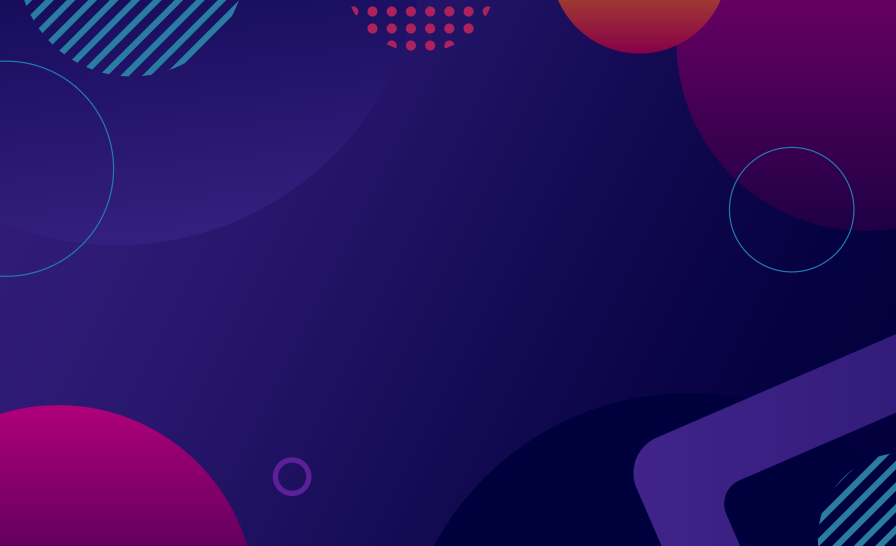
Give the GLSL for this background, as a WebGL 1 fragment shader.

```glsl
precision highp float;
// Indigo abstract background: gradient discs, thin rings, hatching, dots and a tilted rounded frame.
uniform vec2 u_resolution;

// Antialiased coverage of a signed distance, one pixel wide
float cover(float d) {
  return clamp(0.5 - d * u_resolution.y, 0.0, 1.0);
}

float disc(vec2 p, vec2 center, float radius) {
  return length(p - center) - radius;
}

float ring(vec2 p, vec2 center, float radius, float halfWidth) {
  return abs(disc(p, center, radius)) - halfWidth;
}

// Rising diagonal bars
float stripes(vec2 p, float phase) {
  float u = mod(p.x - p.y + 1.0 - phase + 0.01975, 0.0395) - 0.01975;
  return abs(u) * 0.707 - 0.0056;
}

float dots(vec2 p) {
  vec2 cell = vec2(0.0352, 0.0312);
  vec2 q = mod(p - vec2(0.647, 0.979) + 0.5 * cell, cell) - 0.5 * cell;
  return length(q) - 0.0092;
}

// Quadrant q.x > 0, q.y > 0 with a rounded corner
float roundedCorner(vec2 q, float radius) {
  vec2 v = radius - q;
  return length(max(v, 0.0)) + min(max(v.x, v.y), 0.0) - radius;
}

void main() {
  vec2 p = gl_FragCoord.xy / u_resolution.y;
  vec3 teal = vec3(0.16, 0.49, 0.64);
  vec3 lineBlue = vec3(0.13, 0.48, 0.70);

  // Diagonal backdrop
  float slope = p.x + 0.5 * (1.0 - p.y);
  vec3 color = mix(vec3(0.19, 0.11, 0.47), vec3(0.01, 0.0, 0.24), smoothstep(0.0, 1.0, 0.5 + (clamp((slope - 0.25) / 1.67, 0.0, 1.0) - 0.5) * 0.85));

  // Large discs
  vec3 violet = mix(vec3(0.20, 0.12, 0.49), vec3(0.09, 0.05, 0.36), clamp((p.y - 0.55 - 0.1 * p.x) / 0.45, 0.0, 1.0));
  color = mix(color, violet, cover(disc(p, vec2(0.214, 1.113), 0.562)));

  vec3 plum = mix(vec3(0.12, 0.0, 0.27), vec3(0.40, 0.0, 0.38), clamp((p.y - 0.577) / 0.423, 0.0, 1.0));
  color = mix(color, plum, cover(disc(p, vec2(1.585, 0.923), 0.346)));

  vec3 magenta = mix(vec3(0.39, 0.0, 0.37), vec3(0.69, 0.0, 0.48), clamp(p.y / 0.258, 0.0, 1.0));
  color = mix(color, magenta, cover(disc(p, vec2(0.107, -0.103), 0.361)));

  vec3 ember = mix(vec3(0.53, 0.0, 0.28), vec3(0.62, 0.22, 0.20), clamp((p.y - 0.902) / 0.098, 0.0, 1.0));
  color = mix(color, ember, cover(disc(p, vec2(1.171, 1.064), 0.162)));

  color = mix(color, vec3(0.0, 0.0, 0.24), cover(disc(p, vec2(1.261, -0.248), 0.528)));

  // Tilted frame, in axes running along its two sides
  vec2 fromCorner = p - vec2(1.138, 0.1705);
  vec2 q = vec2(dot(fromCorner, vec2(0.918, 0.397)), dot(fromCorner, vec2(0.397, -0.918)));
  float frame = max(roundedCorner(q, 0.0705), -roundedCorner(q - 0.132, 0.047));
  vec3 frameColor = mix(vec3(0.25, 0.14, 0.54), vec3(0.20, 0.11, 0.48), clamp((p.x - 1.16) / 0.48, 0.0, 1.0));
  color = mix(color, frameColor, cover(frame));

  // Hatched and dotted discs
  float hatchLeft = max(stripes(p, 0.0118), disc(p, vec2(0.241, 1.068), 0.208));
  float hatchRight = max(stripes(p, 0.004), disc(p, vec2(1.656, 0.013), 0.158));
  color = mix(color, teal, cover(min(hatchLeft, hatchRight)));
  float dotted = max(dots(p), disc(p, vec2(0.771, 1.043), 0.139));
  color = mix(color, vec3(0.68, 0.13, 0.36), cover(dotted));

  // Rings
  float thinRings = min(ring(p, vec2(0.011, 0.691), 0.197, 0.0011), ring(p, vec2(1.450, 0.616), 0.114, 0.0011));
  color = mix(color, lineBlue, cover(thinRings));
  color = mix(color, vec3(0.36, 0.13, 0.60), cover(ring(p, vec2(0.535, 0.127), 0.0306, 0.0048)));

  gl_FragColor = vec4(color, 1.0);
}
```
